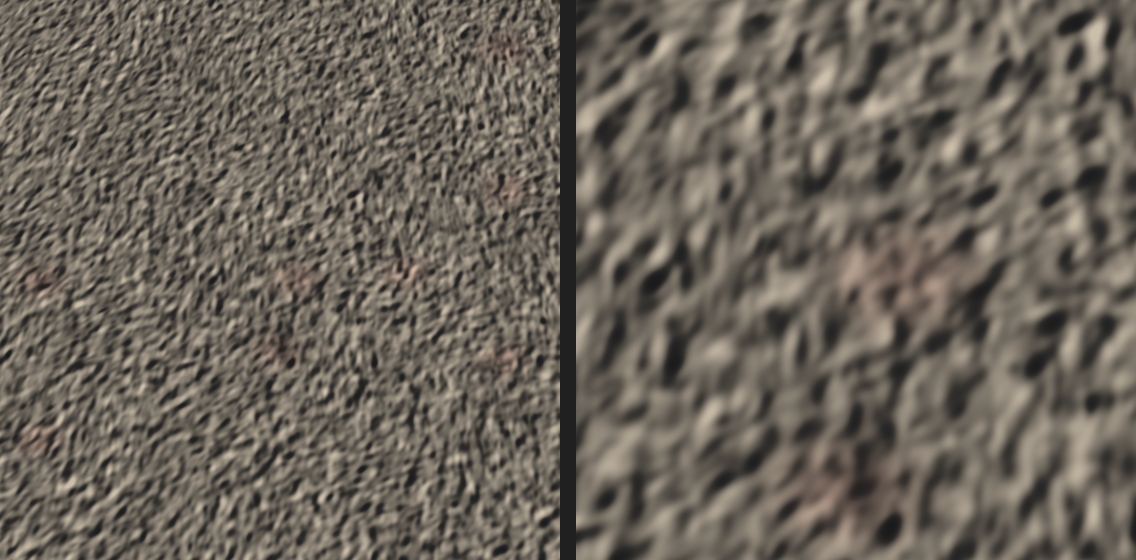
Left, the full canvas; right, a detail of the centre.
Reproduce this texture procedurally as a Shadertoy shader.

```glsl
// Rough grey-beige stony ground with slanted grains that shrink into the distance.

const vec3  DARK  = vec3(0.16, 0.15, 0.14);
const vec3  LIGHT = vec3(0.63, 0.59, 0.53);
const vec3  PINK  = vec3(1.07, 0.97, 0.97);
const float TONE_MEAN     = 0.55;   // position between DARK and LIGHT
const float TONE_SPREAD   = 0.285;  // strength of the relief
const float TONE_FLOOR    = -0.12;  // deepest hollow
const float GRAIN_CELLS   = 37.0;   // cells across the lower edge
const float PERSPECTIVE   = 0.40;   // shrinkage from bottom to top
const float STREAK_ANGLE  = 0.98;   // grain direction in radians
const float STREAK_SQUASH = 0.78;   // below 1 lengthens the grains
const float ANGLE_JITTER  = 0.95;
const float COARSE_SCALE  = 0.52;
const float COARSE_SHARE  = 0.30;
const float FINE_SCALE    = 1.6;
const float FINE_SHARE    = 0.36;
const int   WAVES_PER_CELL = 3;
const float TAU = 6.28318;

vec3 hash32(vec2 p) {
    vec3 q = fract(p.xyx * vec3(0.1031, 0.1030, 0.0973));
    q += dot(q, q.yxz + 33.33);
    return fract((q.xxy + q.yzz) * q.zyx);
}

// Cellular wave noise: short wave packets scattered over a grid, unit deviation
float grainNoise(vec2 p) {
    vec2 cell = floor(p);
    float sum = 0.0;
    for (int y = -1; y <= 1; y++)
    for (int x = -1; x <= 1; x++)
    for (int k = 0; k < WAVES_PER_CELL; k++) {
        vec2 id = cell + vec2(x, y);
        vec2 key = id + float(k) * vec2(137.0, 71.0);
        vec3 place = hash32(key);
        vec3 shape = hash32(key + vec2(311.0, 523.0));
        vec2 d = p - id - place.xy;
        float angle = (shape.x - 0.5) * 2.0 * ANGLE_JITTER;
        float freq = mix(0.6, 1.1, shape.y);
        float phase = TAU * (freq * dot(d, vec2(cos(angle), sin(angle))) + place.z);
        sum += exp(-4.5 * dot(d, d)) * cos(phase);
    }
    return sum / 0.72;
}

// Broad uneven light from layered sines
float patches(vec2 p) {
    float a = sin(p.x * 13.0 + 2.0 * sin(p.y * 9.0 + 1.0));
    float b = sin(p.y * 17.0 - p.x * 8.0 + 1.7 * sin(p.x * 15.0));
    float c = sin(p.x * 31.0 + p.y * 23.0 + 2.0 * sin(p.y * 27.0));
    return (a + b + c) / 3.0;
}

// Rare, soft reddish stains
float stains(vec2 p) {
    vec2 grid = p * vec2(5.0, 7.0);
    vec2 cell = floor(grid);
    vec3 h = hash32(cell + 19.0);
    vec2 d = grid - cell - mix(vec2(0.35), vec2(0.65), h.xy);
    return step(0.8, h.z) * (1.0 - smoothstep(0.0, 0.35, length(d)));
}

void mainImage(out vec4 fragColor, in vec2 fragCoord) {
    vec2 uv = fragCoord / iResolution.xy;

    // Ground plane seen at a slant
    float depth = 1.0 - PERSPECTIVE * uv.y;
    vec2 ground = vec2((uv.x - 0.5) / depth, -log(depth) / PERSPECTIVE);

    // Axes across and along the grains
    vec2 along = vec2(cos(STREAK_ANGLE), sin(STREAK_ANGLE));
    vec2 across = vec2(along.y, -along.x);
    vec2 p = GRAIN_CELLS * vec2(dot(ground, across), STREAK_SQUASH * dot(ground, along));
    p += 0.25 * sin(p.yx * 0.55 + vec2(0.0, 2.0));

    // Coarse, main and fine relief, with slightly deeper hollows than crests
    float relief = 0.86 * grainNoise(p)
                 + COARSE_SHARE * grainNoise(p * COARSE_SCALE + vec2(59.0, 163.0))
                 + FINE_SHARE * grainNoise(p * FINE_SCALE + vec2(211.0, 97.0));
    relief -= 0.06 * (relief * relief - 1.0);
    float patchy = patches(uv);
    float contrast = TONE_SPREAD * mix(1.04, 0.92, uv.y) * (1.0 + 0.08 * patchy);
    float tone = TONE_MEAN + contrast * relief + 0.07 * patchy;

    // Hollows level off softly instead of turning black
    float lift = max(0.2 - tone, 0.0);
    float range = 0.2 - TONE_FLOOR;
    tone = max(tone, 0.2) - range * (1.0 - exp(-lift / range));

    // Stone colour, slightly cooler in the hollows
    vec3 color = mix(DARK, LIGHT, min(tone, 1.35));
    color += vec3(-0.008, 0.0, 0.01) * (1.0 - smoothstep(-0.1, 0.3, tone));
    color *= mix(vec3(1.0), PINK, stains(uv));
    fragColor = vec4(color, 1.0);
}
```
